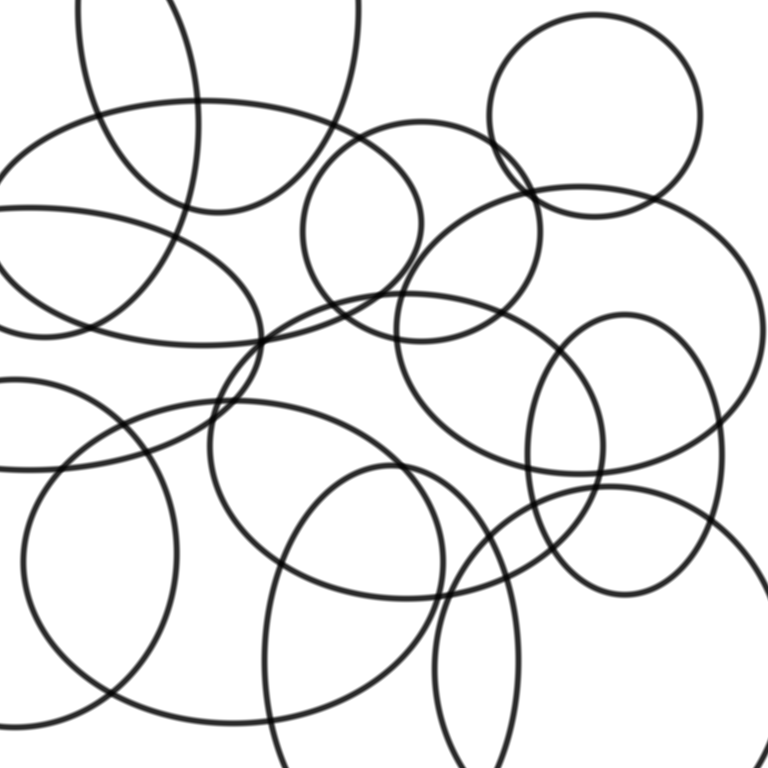
Reproduce this pattern procedurally as a Shadertoy shader.

```glsl
// Thin dark outlines of overlapping ellipses scattered on a white ground.

// Approximate signed distance to an axis-aligned ellipse, accurate near its outline.
float ellipseDistance(vec2 p, vec2 radii) {
    float k = length(p / radii);
    float slope = length(p / (radii * radii));
    return k * (k - 1.0) / max(slope, 1e-4);
}

// Soft pen stroke: 1 on the outline, 0 away from it.
float stroke(float dist, float pixel) {
    return 1.0 - smoothstep(0.0012, max(0.0064, 0.0012 + 1.5 * pixel), abs(dist));
}

void mainImage(out vec4 fragColor, in vec2 fragCoord) {
    float pixel = 1.0 / iResolution.y;
    vec2 uv = fragCoord * pixel;
    float aspect = iResolution.x * pixel;
    float shade = 1.0;

    for (int i = 1; i <= 13; i++) {
        float n = float(i);

        // Low-discrepancy sequences spread the centres and vary both radii evenly.
        vec2 center = fract(n * vec2(0.75488, 0.56984)) * vec2(aspect, 1.0);
        vec2 radii = mix(vec2(0.12), vec2(0.312, 0.282), fract(n * vec2(0.61803, 0.41421)));

        // Translucent ink: crossings darken.
        shade *= mix(1.0, 0.16, stroke(ellipseDistance(uv - center, radii), pixel));
    }

    fragColor = vec4(vec3(shade), 1.0);
}
```
